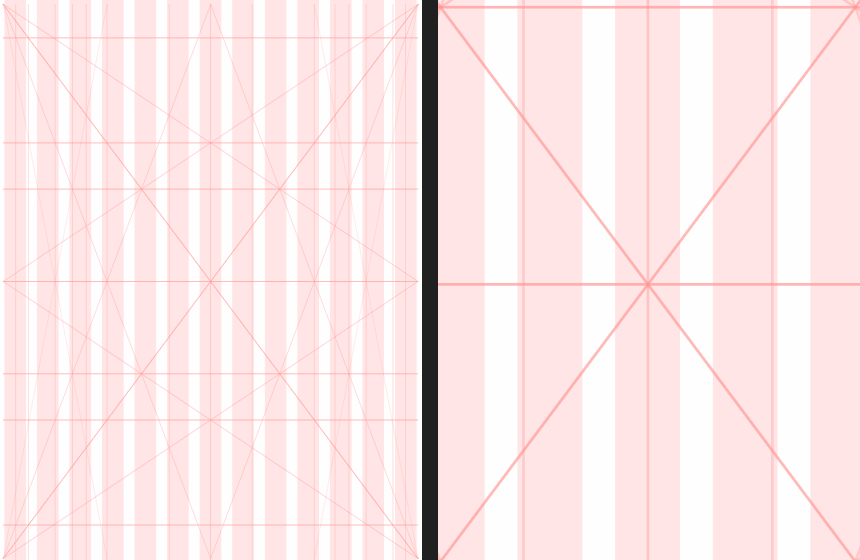
Left: the whole. Right: its middle third, enlarged.
Give the GLSL for this pattern, as a WebGL 2 fragment shader.

```glsl
#version 300 es
precision highp float;

uniform vec2 u_resolution;
out vec4 fragColor;

const vec3 PAPER = vec3(1.0, 0.995, 0.995);
const vec3 STRIPE = vec3(1.0, 0.898, 0.898);
const vec3 LINE = vec3(1.0, 0.58, 0.57);

// Guide frame, as fractions of the canvas
const vec2 FRAME_ORIGIN = vec2(0.0078, 0.0026);
const vec2 FRAME_SIZE = vec2(0.9827, 0.9896);

const float STRIPE_COUNT = 13.0;
const float STRIPE_START = 0.0104;
const float STRIPE_PITCH = 0.07714;
const float STRIPE_WIDTH = 0.0512;
const float LINE_WIDTH = 0.0016;

// Guide positions, measured inward from either side of the frame
const float COLUMNS[8] = float[8](0.03, 0.0605, 0.125, 0.1667, 0.2, 0.25, 0.4, 0.5);
const float ROWS[4] = float[4](0.0605, 0.25, 0.3333, 0.5);

// Share of a pixel covered by a band centred at distance zero
float bandCoverage(float d, float width, float pixel) {
    float h = 0.5 * width;
    return clamp((min(d + 0.5 * pixel, h) - max(d - 0.5 * pixel, -h)) / pixel, 0.0, 1.0);
}

float segmentDistance(vec2 p, vec2 a, vec2 b) {
    vec2 ab = b - a;
    float t = clamp(dot(p - a, ab) / dot(ab, ab), 0.0, 1.0);
    return length(p - a - ab * t);
}

float stripes(float x, float pixel) {
    float index = clamp(floor((x - STRIPE_START) / STRIPE_PITCH + 0.17), 0.0, STRIPE_COUNT - 1.0);
    float centre = STRIPE_START + index * STRIPE_PITCH + 0.5 * STRIPE_WIDTH;
    return bandCoverage(x - centre, STRIPE_WIDTH, pixel);
}

vec3 drawLine(vec3 base, float d, float strength, float pixel) {
    return mix(base, LINE, strength * bandCoverage(d, LINE_WIDTH, pixel));
}

// Upright and level guides, mirrored about the frame centre
vec3 drawGrid(vec3 base, vec2 p, vec2 size, float pixel) {
    vec2 inset = 0.5 - abs(p - 0.5);
    if (inset.x > 0.0) {
        for (int i = 0; i < 4; i++) {
            base = drawLine(base, (inset.y - ROWS[i]) * size.y, 0.68, pixel);
        }
    }
    if (inset.y > 0.0 || p.y < 0.0) {
        for (int i = 0; i < 8; i++) {
            float strength = i == 7 ? 0.42 : 0.32;
            base = drawLine(base, (inset.x - COLUMNS[i]) * size.x, strength, pixel);
        }
    }
    return base;
}

// Rays from one corner; opposite corners share the main diagonal
vec3 drawRays(vec3 base, vec2 p, vec2 size, float pixel) {
    vec2 q = p * size;
    base = drawLine(base, segmentDistance(q, vec2(0.0), size), 0.40, pixel);
    base = drawLine(base, segmentDistance(q, vec2(0.0), size * vec2(1.0, 0.5)), 0.40, pixel);
    base = drawLine(base, segmentDistance(q, vec2(0.0), size * vec2(0.5, 1.0)), 0.34, pixel);
    return drawLine(base, segmentDistance(q, vec2(0.0), size * vec2(0.25, 1.0)), 0.20, pixel);
}

void main() {
    vec2 uv = gl_FragCoord.xy / u_resolution;
    float aspect = u_resolution.x / u_resolution.y;
    float pixel = 1.0 / u_resolution.y;
    vec2 frame = (uv - FRAME_ORIGIN) / FRAME_SIZE;
    vec2 size = FRAME_SIZE * vec2(aspect, 1.0);

    vec3 color = mix(PAPER, STRIPE, stripes(uv.x, 1.0 / u_resolution.x));
    color = drawGrid(color, frame, size, pixel);

    // Four corners of rays
    for (int i = 0; i < 4; i++) {
        vec2 flip = vec2(float(i & 1), float(i >> 1));
        color = drawRays(color, mix(frame, 1.0 - frame, flip), size, pixel);
    }
    fragColor = vec4(color, 1.0);
}
```
